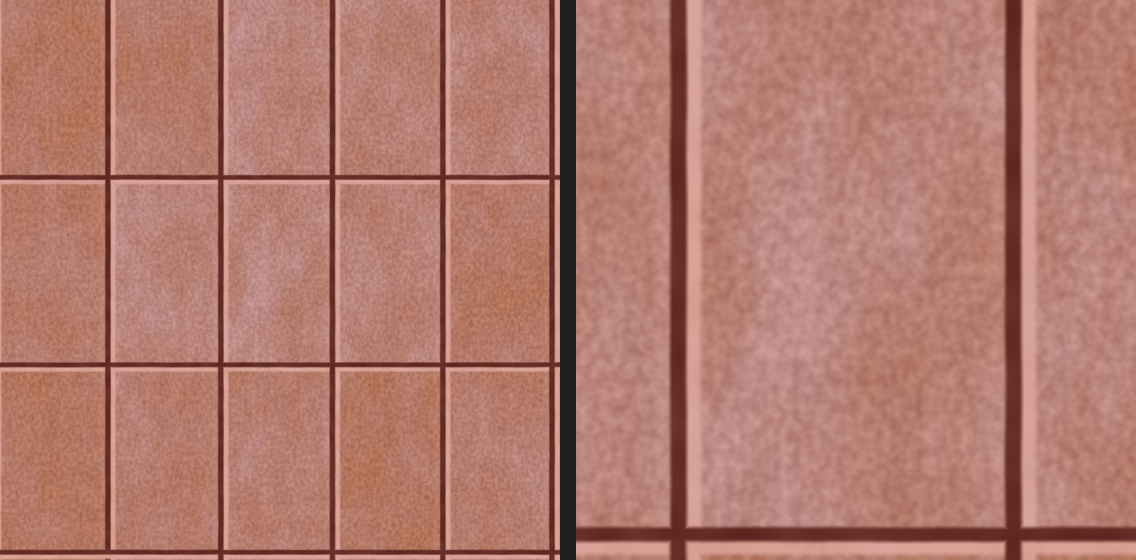
Left: the whole. Right: its middle third, enlarged.
Reproduce this texture procedurally as a WebGL 2 fragment shader.

```glsl
#version 300 es
precision highp float;
// Terracotta wall tiles in a grid of about five columns by three rows.
// Dark grout runs between them, each tile has a pale bevel on its left and top,
// and layered gradient noise gives the clay its mottling, streaks and grain.

uniform vec2 u_resolution;
out vec4 fragColor;

const vec3 TERRACOTTA = vec3(0.70, 0.455, 0.36);
const vec3 CLAY       = vec3(0.71, 0.485, 0.43);
const vec3 MAUVE      = vec3(0.75, 0.555, 0.545);
const vec3 BEVEL      = vec3(0.86, 0.65, 0.61);
const vec3 GROUT      = vec3(0.385, 0.17, 0.145);

const float COLUMNS        = 4.8745;  // columns per canvas width at the left
const float COLUMN_SQUEEZE = 0.1425;  // columns narrow slightly to the right
const float COLUMN_SHIFT   = 0.0113;
const float ROW_HEIGHT     = 0.3347;
const float ROW_SHIFT      = 0.018;
const vec2  GROUT_HALF     = vec2(0.0048, 0.0042);
const vec2  BEVEL_WIDTH    = vec2(0.0088, 0.0080);
const float EDGE_SOFTNESS  = 0.0018;
const float GRAIN_AMOUNT   = 0.085;
const float CHIPPED_SHARE  = 0.2;     // crossings where the bevel covers the grout

vec2 hash2(vec2 p) {
    vec3 q = fract(p.xyx * vec3(0.1031, 0.1030, 0.0973));
    q += dot(q, q.yzx + 33.33);
    return fract((q.xx + q.yz) * q.zy);
}

float gradientDot(vec2 cell, vec2 corner, vec2 f) {
    float angle = 6.2832 * hash2(cell + corner).x;
    return dot(vec2(cos(angle), sin(angle)), f - corner);
}

// Gradient noise, roughly -0.7 to 0.7
float gradientNoise(vec2 p) {
    vec2 cell = floor(p), f = fract(p);
    vec2 w = f * f * f * (f * (f * 6.0 - 15.0) + 10.0);
    float low  = mix(gradientDot(cell, vec2(0, 0), f), gradientDot(cell, vec2(1, 0), f), w.x);
    float high = mix(gradientDot(cell, vec2(0, 1), f), gradientDot(cell, vec2(1, 1), f), w.x);
    return mix(low, high, w.y);
}

float fbm(vec2 p) {
    float sum = 0.0, amplitude = 1.0;
    for (int i = 0; i < 3; i++) {
        sum += amplitude * gradientNoise(p);
        p = p * 2.03 + 17.3;
        amplitude *= 0.5;
    }
    return sum;
}

// Soft band that covers start..end
vec2 band(vec2 d, vec2 start, vec2 end, float soft) {
    return smoothstep(start - soft, start + soft, d)
         * (1.0 - smoothstep(end - soft, end + soft, d));
}

// Fired clay: a tone per tile, cloudy patches, upright streaks, fine grain
vec3 clayColor(vec2 p, vec2 tile) {
    vec2 seed = hash2(tile + 41.0);
    vec2 q = p + seed * 23.0;
    float tone = mix(0.16, 0.72, seed.x);
    tone += 0.50 * fbm(q * vec2(9.0, 6.0));
    tone += 0.22 * gradientNoise(q * vec2(55.0, 16.0));
    vec3 color = mix(TERRACOTTA, CLAY, smoothstep(0.0, 0.5, tone));
    color = mix(color, MAUVE, smoothstep(0.4, 1.05, tone));
    float grain = gradientNoise(q * vec2(150.0, 120.0)) + 0.6 * gradientNoise(q * 260.0);
    return color + GRAIN_AMOUNT * grain * vec3(0.9, 1.0, 1.0)
                 + 0.03 * gradientNoise(q * vec2(38.0, 30.0));
}

void main() {
    vec2 p = gl_FragCoord.xy / u_resolution;
    float soft = max(EDGE_SOFTNESS, 0.7 / min(u_resolution.x, u_resolution.y));

    // Grid coordinates: columns count rightward, rows count downward
    vec2 grid = vec2((p.x + COLUMN_SHIFT) * (COLUMNS + COLUMN_SQUEEZE * p.x),
                     (1.0 - p.y + ROW_SHIFT) / ROW_HEIGHT);
    vec2 cellSize = vec2(1.0 / (COLUMNS + COLUMN_SQUEEZE * (2.0 * p.x + COLUMN_SHIFT)),
                         ROW_HEIGHT);
    vec2 tile = floor(grid);
    vec2 crossing = floor(grid + 0.5);

    // Signed distance to the nearest grout lines, positive to the right and below
    vec2 d = (grid - crossing) * cellSize;
    d += 0.0006 * vec2(gradientNoise(p * 24.0), gradientNoise(p * 24.0 + 9.0));

    vec2 grout = band(d, -GROUT_HALF, GROUT_HALF, soft);
    vec2 bevel = band(d, GROUT_HALF, GROUT_HALF + BEVEL_WIDTH, soft * 1.3);

    // A faint pale rim along the right side of each tile
    float rim = band(d, -GROUT_HALF - 0.010, -GROUT_HALF, soft * 2.0).x;

    vec3 color = clayColor(p, tile);
    color = mix(color, BEVEL, 0.13 * rim);
    float bevelWear = 0.88 + 0.25 * gradientNoise(p * 30.0);
    color = mix(color, BEVEL, max(bevel.x, bevel.y) * bevelWear);

    // Some crossings let the top bevel run across the upright grout
    float chipped = step(hash2(crossing + 7.0).y, CHIPPED_SHARE);
    float upright = grout.x * (1.0 - chipped * bevel.y);
    vec3 groutColor = GROUT + 0.05 * gradientNoise(p * 45.0);
    color = mix(color, groutColor, max(upright, grout.y));

    fragColor = vec4(clamp(color, 0.0, 1.0), 1.0);
}
```
